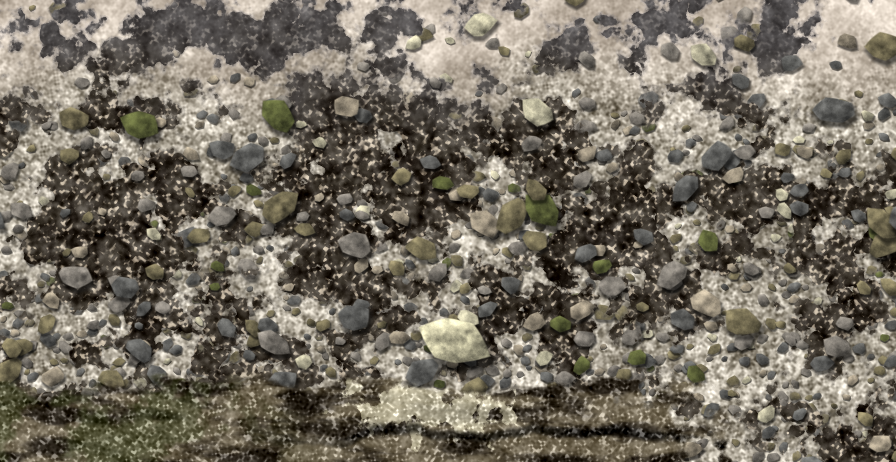
A Shadertoy shader for this texture:

```glsl
// A shingle beach: pale sand, scattered angular stones, and dark speckled weed
// that turns blue-grey and smooth near the top, above a mossy rock ledge.
// Layers of noise and cell-scattered polygons are painted back to front.

float hash(vec2 p) {
    vec3 h = fract(vec3(p.xyx) * 0.1031);
    h += dot(h, h.yzx + 33.33);
    return fract((h.x + h.y) * h.z);
}

float noise(vec2 p) {
    vec2 i = floor(p), f = fract(p);
    f = f * f * (3.0 - 2.0 * f);
    return mix(mix(hash(i), hash(i + vec2(1, 0)), f.x),
               mix(hash(i + vec2(0, 1)), hash(i + vec2(1, 1)), f.x), f.y);
}

float fbm(vec2 p) {
    float sum = 0.0, amp = 0.52;
    for (int i = 0; i < 5; i++) {
        sum += amp * noise(p);
        p = mat2(1.6, 1.2, -1.2, 1.6) * p + 7.3;
        amp *= 0.5;
    }
    return sum;
}

// Distance to the nearest scattered point, for rounded weed clumps
float clumps(vec2 p) {
    vec2 base = floor(p);
    float d = 2.0;
    for (int k = 0; k < 9; k++) {
        vec2 cell = base + vec2(k % 3, k / 3) - 1.0;
        vec2 centre = cell + 0.15 + 0.7 * vec2(hash(cell + 3.1), hash(cell + 47.7));
        d = min(d, length(p - centre));
    }
    return d;
}

// Softened irregular hexagon of about unit radius
float stoneShape(vec2 q, float seed) {
    float d = -1.0;
    for (int k = 0; k < 6; k++) {
        float turn = (float(k) + 0.7 * hash(vec2(seed, k))) * 1.047;
        d = max(d, dot(q, vec2(cos(turn), sin(turn))) - 0.68 - 0.3 * hash(vec2(k, seed)));
    }
    return mix(d, length(q) - 0.95, 0.25);
}

vec3 stoneColour(float pick) {
    vec3 c = mix(vec3(0.36, 0.36, 0.35), vec3(0.47, 0.45, 0.42), step(0.25, pick));
    c = mix(c, vec3(0.44, 0.41, 0.31), step(0.5, pick));
    c = mix(c, vec3(0.57, 0.53, 0.46), step(0.74, pick));
    c = mix(c, vec3(0.34, 0.36, 0.21), step(0.89, pick));
    return mix(c, vec3(0.70, 0.68, 0.58), step(0.95, pick));
}

// Paints one stone with its cast shadow; q is in units of the stone radius
void paintStone(inout vec3 col, vec2 q, float turn, float seed, vec3 tint, float soft, vec2 p) {
    mat2 spin = mat2(cos(turn), sin(turn), -sin(turn), cos(turn));
    vec2 stretch = vec2(0.9, 1.25);
    float shadow = stoneShape(spin * (q + vec2(-0.1, 0.25)) * stretch, seed);
    float d = stoneShape(spin * q * stretch, seed);
    col *= mix(0.45, 1.0, smoothstep(-0.1, 0.25, shadow));
    float light = 0.88 + 0.25 * q.y - 0.1 * q.x + 1.0 * (fbm(p * 60.0) - 0.48);
    col = mix(col, tint * light * 1.12, 1.0 - smoothstep(-soft, soft, d));
}

void scatterStones(inout vec3 col, vec2 p, float cells, float density) {
    vec2 g = p * cells, base = floor(g);
    for (int k = 0; k < 9; k++) {
        vec2 cell = base + vec2(k % 3, k / 3) - 1.0;
        float thinning = 1.0 - 0.85 * smoothstep(0.5, 0.9, cell.y / cells);
        if (hash(cell + cells * 1.7) > density * thinning) continue;
        float seed = floor(hash(cell + 11.0) * 500.0);
        vec2 centre = cell + 0.2 + 0.6 * vec2(hash(cell + 5.3), hash(cell + 19.9));
        float radius = 0.25 + 0.33 * hash(cell + 71.0);
        float soft = 0.8 * cells / (iResolution.y * radius) + 0.02;
        paintStone(col, (g - centre) / radius, 1.8 * hash(cell + 31.0) - 0.9, seed,
                   stoneColour(hash(cell + 83.0)), soft, p);
    }
}

void mainImage(out vec4 fragColor, in vec2 fragCoord) {
    vec2 p = fragCoord / iResolution.y;
    float x = fragCoord.x / iResolution.x;
    float submerged = smoothstep(0.7, 0.97, p.y + 0.25 * (fbm(p * 5.0) - 0.5));
    vec2 tilted = mat2(0.8, 0.6, -0.6, 0.8) * p;
    float grit = noise(tilted * 190.0), fine = noise(tilted.yx * 110.0 + 9.0);

    // Sand, smoother and pinker towards the top
    vec3 col = mix(vec3(0.69, 0.66, 0.60), vec3(0.80, 0.75, 0.69), submerged);
    col += (grit + fine - 1.0) * mix(0.38, 0.12, submerged) + 0.5 * (fbm(p * 13.0) - 0.48);
    scatterStones(col, p, 38.0, 0.45);
    scatterStones(col, p + 3.0, 21.0, 0.5);

    // Weed cover: small broken patches of rounded clumps
    vec2 warp = vec2(fbm(p * 30.0), fbm(p * 30.0 + 40.0)) - 0.5;
    float dome = clumps(p * 14.0 + warp * 1.5);
    float cover = 0.5 + 0.75 * (fbm(p * 5.5 + 12.0) - 0.5) + 0.65 * (fbm(p * 16.0) - 0.5);
    cover += 0.3 * (0.42 - dome) + 0.08 * (0.4 - x) - 0.04 * submerged;
    cover -= 0.13 * smoothstep(0.84, 0.98, x) * smoothstep(0.45, 0.8, p.y);
    vec3 thinWeed = mix(vec3(0.45, 0.43, 0.40), vec3(0.50, 0.48, 0.48), submerged);
    col = mix(col, thinWeed * (0.7 + 0.6 * grit), 0.5 * smoothstep(0.4, 0.5, cover));
    float sparkle = smoothstep(0.58, 0.95, 0.6 * grit + 0.5 * fine);
    vec3 weed = mix(vec3(0.28, 0.255, 0.22), vec3(0.13, 0.105, 0.08), smoothstep(0.15, 0.65, dome));
    weed += sparkle * vec3(0.48, 0.45, 0.40) + 0.2 * (fine - 0.5) + 0.3 * (fbm(p * 45.0) - 0.48);
    vec3 wetWeed = vec3(0.34, 0.33, 0.335) + 0.4 * (fbm(p * 35.0) - 0.48) + 0.1 * (grit - 0.5);
    weed = mix(weed, wetWeed, submerged * 0.85);
    col = mix(col, weed, smoothstep(0.475, 0.525, cover));

    // Larger stones resting on the weed, and one pale boulder
    scatterStones(col, p + vec2(5, 0), 25.0, 0.2);
    scatterStones(col, p + vec2(8, 0), 14.0, 0.3);
    paintStone(col, (p - vec2(0.98, 0.265)) / 0.064, 0.3, 12.0, vec3(0.74, 0.72, 0.60), 0.04, p);

    // Rock ledge: mossy at the left, a pale slab in the middle, dark cracks
    float edge = 0.165 + 0.09 * (fbm(p * vec2(9, 20)) - 0.5);
    float ledge = (1.0 - smoothstep(edge - 0.01, edge + 0.01, p.y)) * (1.0 - smoothstep(0.72, 0.8, x + 0.3 * warp.x));
    float strata = fbm(p * vec2(9, 30));
    vec3 rock = mix(vec3(0.16, 0.135, 0.10), vec3(0.46, 0.42, 0.34), smoothstep(0.38, 0.68, strata));
    float moss = smoothstep(0.46, 0.62, fbm(p * 13.0 + 5.0)) * (1.0 - smoothstep(0.15, 0.4, x));
    rock = mix(rock, vec3(0.22, 0.24, 0.12), 0.6 * moss);
    vec2 slab = abs(p - vec2(0.93, 0.115)) - vec2(0.16, 0.04) + 0.2 * warp;
    rock = mix(rock, vec3(0.70, 0.67, 0.57) * (0.6 + 0.7 * strata), 1.0 - smoothstep(-0.008, 0.01, max(slab.x, slab.y)));
    float crack = abs(p.y - 0.055 - 0.07 * (fbm(p * vec2(7, 2)) - 0.5));
    float cracked = smoothstep(0.25, 0.45, x);
    rock *= mix(1.0, mix(0.4, 1.0, smoothstep(0.003, 0.016, crack)), cracked);
    rock += 0.22 * (grit - 0.5) + 0.25 * sparkle + 0.3 * (fbm(p * 40.0) - 0.48);
    col = mix(col, rock, ledge);

    fragColor = vec4(clamp(col, 0.0, 1.0), 1.0);
}
```
